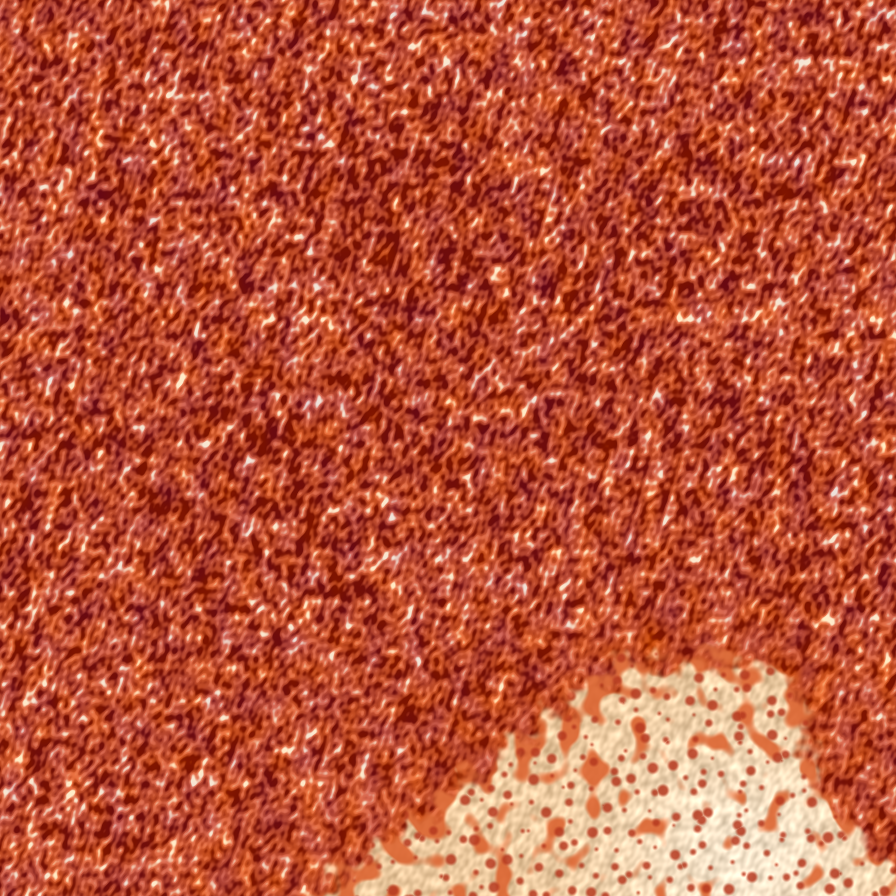
A Shadertoy shader for this texture:

```glsl
#define GRAIN_FREQ vec2(150.0, 108.0)
#define GRAIN_SLANT 0.3
#define GRAIN_CONTRAST 1.12
#define SPECK_CELLS 46.0
#define EDGE_RAGGED 0.035
#define EDGE_SOFT 0.012
#define MAROON vec3(0.46, 0.06, 0.02)
#define BRICK vec3(0.73, 0.28, 0.17)
#define CORAL vec3(0.87, 0.42, 0.30)
#define SAND vec3(0.92, 0.76, 0.57)
#define CREAM vec3(0.98, 0.91, 0.81)

vec2 hash22(vec2 p) {
    vec3 q = fract(p.xyx * vec3(0.1031, 0.1030, 0.0973));
    q += dot(q, q.yzx + 33.33);
    return fract((q.xx + q.yz) * q.zy);
}

vec2 gradientAt(vec2 cell) {
    float angle = 6.28319 * hash22(cell).x;
    return vec2(cos(angle), sin(angle));
}

// Gradient noise, centred on zero
float gnoise(vec2 p) {
    vec2 i = floor(p), f = fract(p);
    vec2 u = f * f * f * (f * (f * 6.0 - 15.0) + 10.0);
    vec2 e = vec2(1.0, 0.0);
    float a = dot(gradientAt(i), f);
    float b = dot(gradientAt(i + e.xy), f - e.xy);
    float c = dot(gradientAt(i + e.yx), f - e.yx);
    float d = dot(gradientAt(i + e.xx), f - e.xx);
    return mix(mix(a, b, u.x), mix(c, d, u.x), u.y);
}

float glow(vec2 p, vec2 centre, vec2 size) {
    vec2 q = (p - centre) / size;
    return exp(-dot(q, q));
}

// Slanted fibres from three octaves, in roughly unit deviations
float fibreGrain(vec2 uv) {
    vec2 p = vec2(uv.x - GRAIN_SLANT * uv.y, uv.y) * GRAIN_FREQ;
    float sum = 0.0, weight = 3.7;
    for (int i = 0; i < 3; i++) {
        sum += weight * gnoise(p + 17.3 * float(i));
        p *= 0.52;
        weight *= 0.68;
    }
    return sum * GRAIN_CONTRAST;
}

// Negative inside the bare patch
float patchDistance(vec2 uv) {
    float left = (uv.y - 0.03 - 0.74 * (uv.x - 0.39)) / 1.244;
    float top = uv.y - 0.262 + 0.6 * max(uv.x - 0.84, 0.0);
    float right = uv.x - 0.89 - 0.16 * exp(-uv.y / 0.07);
    return max(max(left, top), right);
}

// Jittered round specks of varied size
float specks(vec2 p) {
    vec2 cell = floor(p);
    float cover = 0.0;
    for (int y = -1; y <= 1; y++)
    for (int x = -1; x <= 1; x++) {
        vec2 id = cell + vec2(x, y);
        vec2 centre = id + hash22(id);
        float radius = mix(0.05, 0.27, hash22(id + 71.0).y);
        cover = max(cover, 1.0 - smoothstep(radius - 0.1, radius + 0.12, length(p - centre)));
    }
    return cover;
}

vec3 redFibres(vec2 uv, float grain, float edge) {
    // Broad shading and calmer fibres beside the patch
    float shade = 0.9 * gnoise(uv * vec2(13.0, 7.0))
                - 0.4 * glow(uv, vec2(0.47, 0.76), vec2(0.16, 0.13))
                - 0.35 * glow(uv, vec2(0.27, 0.48), vec2(0.18, 0.12))
                - 0.3 * glow(uv, vec2(0.72, 0.66), vec2(0.07, 0.20));
    float border = exp(-max(edge, 0.0) / 0.05);
    float tone = grain * (1.0 - 0.4 * border) + shade;

    vec3 col = mix(MAROON, BRICK, smoothstep(-2.1, 0.1, tone));
    col = mix(col, CORAL, smoothstep(0.0, 1.3, tone));
    col = mix(col, CREAM, smoothstep(1.2, 3.1, tone));

    // Drifts of orange and crimson
    float warmth = gnoise(uv * vec2(42.0, 30.0) + 5.0) + 0.3 * border;
    return col + warmth * vec3(0.10, 0.05, -0.10);
}

vec3 barePatch(vec2 uv, float grain, float edge) {
    float white = glow(uv, vec2(0.83, 0.04), vec2(0.14, 0.13));
    vec3 col = mix(SAND, CREAM, 0.25 + 0.75 * white) + 0.045 * grain;

    // Orange mottling, denser toward the rim
    float rim = exp(min(edge, 0.0) / 0.03);
    float mottle = gnoise(uv * vec2(40.0, 32.0) + 9.0) + 0.22 * rim - 0.15 * white;
    col = mix(col, vec3(0.86, 0.39, 0.19), 0.9 * smoothstep(0.08, 0.34, mottle));

    return mix(col, vec3(0.71, 0.22, 0.12), 0.85 * specks(uv * SPECK_CELLS));
}

void mainImage(out vec4 fragColor, in vec2 fragCoord) {
    vec2 uv = fragCoord / iResolution.xy;
    float grain = fibreGrain(uv);
    float ragged = gnoise(uv * 34.0 + 3.0) + 0.5 * gnoise(uv * 80.0);
    float edge = patchDistance(uv) + EDGE_RAGGED * ragged;

    float bare = 1.0 - smoothstep(-EDGE_SOFT, EDGE_SOFT, edge);
    vec3 col = mix(redFibres(uv, grain, edge), barePatch(uv, grain, edge), bare);
    fragColor = vec4(clamp(col, 0.0, 1.0), 1.0);
}
```
